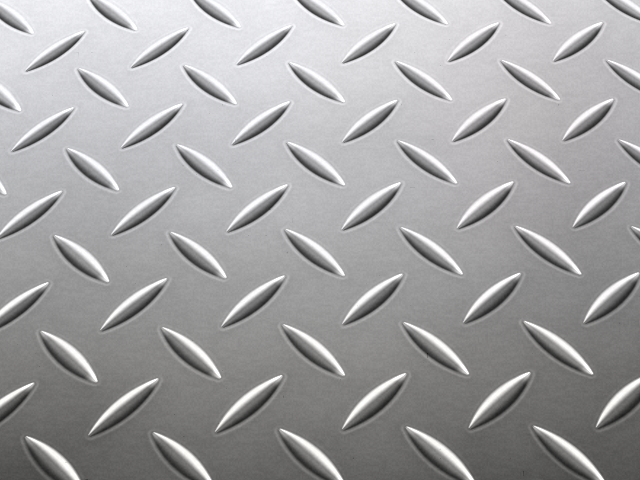
A WebGL 2 fragment shader for this texture:

```glsl
#version 300 es
precision highp float;

uniform vec2 u_resolution;
out vec4 fragColor;

const float HALF_LENGTH = 0.362;
const float HALF_WIDTH = 0.090;
const float ROUNDING = 0.016;
const float COLUMN_SCALE = 0.0581;

float hash(vec2 p) {
    vec3 q = fract(vec3(p.xyx) * 0.1031);
    q += dot(q, q.yzx + 33.33);
    return fract((q.x + q.y) * q.z);
}

float valueNoise(vec2 p) {
    vec2 cell = floor(p);
    vec2 f = fract(p);
    f = f * f * (3.0 - 2.0 * f);
    float low = mix(hash(cell), hash(cell + vec2(1, 0)), f.x);
    float high = mix(hash(cell + vec2(0, 1)), hash(cell + vec2(1, 1)), f.x);
    return mix(low, high, f.y);
}

float fractalNoise(vec2 p) {
    float sum = 0.0;
    float weight = 0.5;
    for (int i = 0; i < 4; i++) {
        sum += weight * valueNoise(p);
        p = p * 2.03 + 17.0;
        weight *= 0.5;
    }
    return sum;
}

// Distance from the horizon, with the slight bow of the rows
float planeDepth(vec2 p) {
    float side = p.x - 0.774;
    return 4.66 - p.y + 0.014 * side - 0.0166 * side * side;
}

// Perspective lattice: one raised bar of each slant per unit cell
vec2 plateLattice(vec2 p, float depth) {
    return vec2((p.x - 0.708) / (COLUMN_SCALE * depth) + 2.72,
                90.35 / depth - 24.094);
}

// Signed distance to a lens lying along x, with rounded tips
float lensDistance(vec2 q, float halfLength, float halfWidth, float rounding) {
    float l = halfLength - rounding;
    float w = halfWidth - rounding;
    float radius = (l * l + w * w) / (2.0 * w);
    float arc = length(vec2(q.x, abs(q.y) + radius - w)) - radius;
    float tip = length(vec2(abs(q.x) - l, q.y));
    float beyond = step(l, abs(q.x));
    return mix(arc, max(arc, tip), beyond) - rounding;
}

// Light on the bar: dark lower flank, grey crown, bright upper flank
float barTone(vec2 q, float slant, float ambient, float variation) {
    float along = q.x / HALF_LENGTH;
    float flank = (HALF_WIDTH - ROUNDING) * max(1.0 - along * along, 0.0) + ROUNDING;
    float across = clamp(q.y / flank, -1.0, 1.0);
    float falling = step(slant, 0.0);
    float dark = mix(0.08, 0.12, falling) + 0.14 * ambient;
    float crown = mix(0.24, 0.30, falling) + 0.43 * ambient + variation;
    float tone = mix(dark, crown, smoothstep(-0.95, -0.1, across));
    tone = mix(tone, 1.0, smoothstep(0.0, 0.6, across + 0.08 * along));
    tone = mix(tone, 0.45 + 0.5 * ambient, 0.6 * smoothstep(0.75, 1.0, across));
    float tip = smoothstep(0.65, 0.95, along) + 0.5 * falling * smoothstep(0.65, 0.95, -along);
    return tone + 0.32 * tip;
}

// Lays one slanted family of bars over the sheet
float addBars(float tone, vec2 lattice, float slant, float ambient, float pixel) {
    vec2 id = floor(lattice + 0.5);
    vec2 local = lattice - id;
    vec2 q = vec2(local.x + slant * local.y, local.y - slant * local.x) * 0.7071;
    float variation = hash(id + 31.0 + slant * 7.0) - 0.5;
    float d = lensDistance(q, HALF_LENGTH + 0.01 * variation, HALF_WIDTH + 0.005 * variation, ROUNDING);
    float outside = max(d, 0.0);
    float lower = smoothstep(0.03, -0.05, q.y);

    // Soft pressed hollow, and a faint light lip below the bar
    tone -= (0.02 + 0.05 * lower) * exp(-outside * 22.0);
    tone += (0.03 + 0.08 * lower) * exp(-pow((d - 0.024) / 0.014, 2.0));
    float edge = max(pixel, 0.011);
    float cover = 1.0 - smoothstep(-edge, edge, d);
    return mix(tone, barTone(q, slant, ambient, 0.08 * variation), cover);
}

void main() {
    vec2 p = gl_FragCoord.xy / u_resolution.y;
    float depth = planeDepth(p);
    vec2 lattice = plateLattice(p, depth);
    float pixel = 1.0 / (u_resolution.y * COLUMN_SCALE * depth);

    // Broad sheen: bright far edge, dark near edge and corners
    float ambient = mix(0.35, 0.87, p.y) + 0.04 * p.y * (1.0 - p.y);
    ambient += 0.07 * p.y * (1.0 - p.x) + 0.04 * exp(-8.0 * pow(p.x - 0.62, 2.0));
    ambient -= 0.04 * smoothstep(0.85, 1.33, p.x) + 0.03 * smoothstep(0.35, 0.0, p.x) * (1.0 - p.y);
    float cloud = fractalNoise(p * vec2(5.0, 7.0)) - 0.47;
    float sheet = ambient + 0.06 * cloud;

    float tone = addBars(sheet, lattice, 1.0, ambient, pixel);
    tone = addBars(tone, lattice + 0.5, -1.0, ambient, pixel);

    // Fine grain and faint scuffs
    tone += 0.035 * (valueNoise(p * 330.0) - 0.5);
    tone += 0.02 * (valueNoise(p * vec2(60.0, 190.0)) - 0.5);
    tone -= 0.1 * smoothstep(0.965, 1.0, valueNoise(p * 110.0 + 9.0)) * step(0.55, fractalNoise(p * 9.0));

    // Cool upper light, warm stain at the right
    vec3 tint = mix(vec3(1.006, 1.0, 0.988), vec3(0.995, 0.998, 1.014), smoothstep(0.1, 0.7, p.y));
    vec2 fromStain = p - vec2(1.12, 0.74);
    tint += vec3(0.012, -0.006, -0.012) * exp(-9.0 * dot(fromStain, fromStain));
    fragColor = vec4(clamp(tone * tint, 0.0, 1.0), 1.0);
}
```
